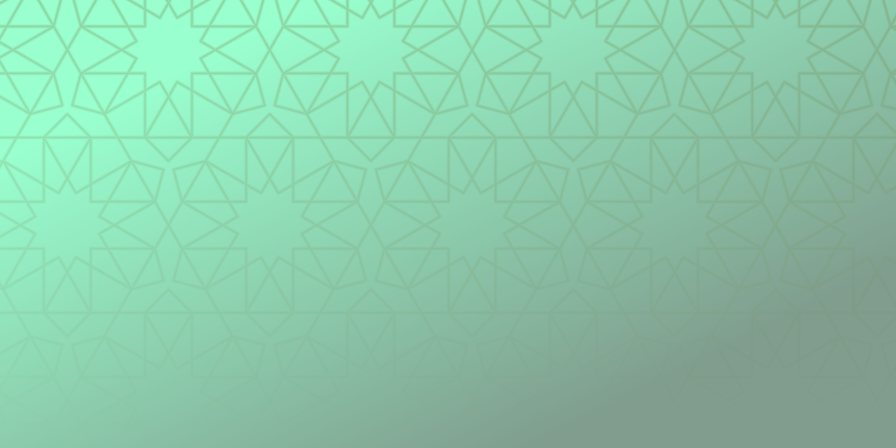
Reproduce this pattern procedurally as a Shadertoy shader.

```glsl
const float SPACING = 0.4518;             // distance between star centres
const vec2 STAR_ORIGIN = vec2(0.602, 0.4974);
const float HALF_LINE = 0.0024;
const float LINE_SOFTNESS = 0.0042;
const float LINE_STRENGTH = 0.46;
const vec3 LINE_COLOR = vec3(0.46, 0.57, 0.36);
const vec3 MINT = vec3(0.60, 1.00, 0.81);
const vec3 SAGE = vec3(0.502, 0.615, 0.555);
const vec2 GRADIENT_RANGE = vec2(0.18, 0.80);

const float SQRT3 = 1.7320508;
const float SHOULDER = SQRT3 * 0.25;            // outer star corner, long coordinate
const float NOTCH = SHOULDER * (2.0 - SQRT3);   // outer star corner, short coordinate

float segmentDistance(vec2 p, vec2 a, vec2 b) {
    vec2 ap = p - a, ab = b - a;
    return length(ap - ab * clamp(dot(ap, ab) / dot(ab, ab), 0.0, 1.0));
}

vec2 polar(float radius, float degrees) {
    float angle = radians(degrees);
    return radius * vec2(cos(angle), sin(angle));
}

// Offset from the nearest centre of a unit triangular lattice
vec2 hexCell(vec2 p) {
    vec2 period = vec2(1.0, SQRT3);
    vec2 a = mod(p + 0.5 * period, period) - 0.5 * period;
    vec2 b = mod(p, period) - 0.5 * period;
    return dot(a, a) < dot(b, b) ? a : b;
}

// Mirror a cell into the wedge from 0 to 30 degrees
vec2 foldWedge(vec2 p) {
    p = abs(p);
    vec2 normal = vec2(-0.5, 0.5 * SQRT3);
    p -= 2.0 * max(dot(p, normal), 0.0) * normal;
    return vec2(p.x, abs(p.y));
}

float starLatticeDistance(vec2 p) {
    p = foldWedge(hexCell(p));
    float outer = length(vec2(SHOULDER, NOTCH));
    float inner = NOTCH * sqrt(2.0);
    vec2 corner = polar(outer, 15.0);

    // Long straight lines running between the stars
    float d = abs(dot(p, polar(1.0, 30.0)) - SHOULDER);
    // Pointed caps
    d = min(d, segmentDistance(p, corner, polar(SHOULDER + NOTCH, 30.0)));
    // Crossing rays that outline the twelve-pointed star
    d = min(d, segmentDistance(p, corner, polar(inner, 45.0)));
    d = min(d, segmentDistance(p, corner, polar(inner, -15.0)));
    d = min(d, segmentDistance(p, polar(outer, 45.0), polar(inner, 15.0)));
    d = min(d, segmentDistance(p, polar(outer, -15.0), polar(inner, 15.0)));
    return d;
}

void mainImage(out vec4 fragColor, in vec2 fragCoord) {
    vec2 uv = fragCoord / iResolution.xy;
    vec2 p = fragCoord / iResolution.y;

    // Diagonal background gradient
    float diagonal = 0.5 * (uv.x + 1.0 - uv.y);
    float shade = clamp((diagonal - GRADIENT_RANGE.x)
                        / (GRADIENT_RANGE.y - GRADIENT_RANGE.x), 0.0, 1.0);
    vec3 color = mix(MINT, SAGE, shade);

    // Soft line work fading toward the bottom
    float d = SPACING * starLatticeDistance((p - STAR_ORIGIN) / SPACING);
    float soft = max(LINE_SOFTNESS, 0.75 / iResolution.y);
    float line = 1.0 - smoothstep(HALF_LINE - soft, HALF_LINE + soft, d);
    color = mix(color, LINE_COLOR, line * LINE_STRENGTH * uv.y);

    fragColor = vec4(color, 1.0);
}
```
